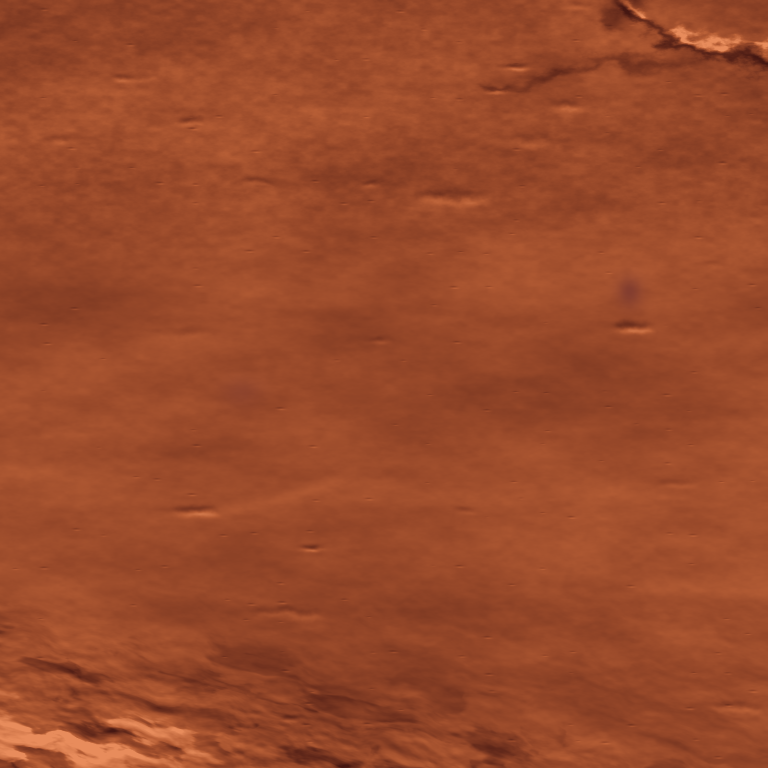
A Shadertoy shader for this texture:

```glsl
const vec3 SHADOW = vec3(0.27, 0.09, 0.07);
const vec3 SOIL = vec3(0.59, 0.28, 0.16);
const vec3 SAND = vec3(0.72, 0.37, 0.21);
const vec3 GLINT = vec3(0.91, 0.55, 0.36);
const vec3 DUSK = vec3(0.46, 0.21, 0.19);
const float BASE_TONE = 0.01;
const float BROAD_AMOUNT = 0.23;
const float STREAK_AMOUNT = 0.12;
const float GRAIN_AMOUNT = 0.13;
const float RELIEF_AMOUNT = 0.62;
const float SPECK_SHARE = 0.16;
const int PIT_COUNT = 24;

float hash(vec2 p) {
    vec3 q = fract(vec3(p.xyx) * 0.1031);
    q += dot(q, q.yzx + 33.33);
    return fract((q.x + q.y) * q.z);
}

float noise(vec2 p) {
    vec2 i = floor(p), f = fract(p);
    f = f * f * f * (f * (f * 6.0 - 15.0) + 10.0);
    return mix(mix(hash(i), hash(i + vec2(1, 0)), f.x),
               mix(hash(i + vec2(0, 1)), hash(i + vec2(1, 1)), f.x), f.y);
}

float fbm(vec2 p) {
    float sum = 0.0, amp = 0.5;
    for (int i = 0; i < 5; i++) {
        sum += amp * noise(p);
        p = mat2(1.9, 0.25, -0.25, 1.9) * p + 17.3;
        amp *= 0.5;
    }
    return sum / 0.97;
}

float bell(float d, float width) {
    d /= width;
    return exp(-d * d);
}

float blob(vec2 p, vec2 center, vec2 size) {
    vec2 q = (p - center) / size;
    return exp(-dot(q, q));
}

// Dark upper wall over a lit lower lip
float pit(vec2 q) {
    return blob(q, vec2(0.2, -0.6), vec2(0.85, 0.5))
         - blob(q, vec2(-0.1, 0.4), vec2(0.85, 0.55));
}

// Scattered flattened pits
float pits(vec2 p) {
    float tone = 0.0;
    vec2 wobble = vec2(fbm(p * 30.0), fbm(p * 30.0 + 41.0)) - 0.5;
    for (int i = 0; i < PIT_COUNT; i++) {
        float id = float(i);
        vec2 center = vec2(hash(vec2(id, 3.7)), hash(vec2(id, 9.2)));
        float size = mix(0.012, 0.05, pow(hash(vec2(id, 5.1)), 2.0));
        float depth = mix(0.05, 0.2, pow(hash(vec2(id, 7.4)), 1.5));
        vec2 q = (p - center) / vec2(size, size * 0.17 + 0.003);
        tone += depth * pit(q + wobble * 1.6);
    }
    return tone;
}

// Tiny pits, at most one per grid cell
float specks(vec2 p) {
    vec2 grid = p * vec2(26.0, 44.0);
    vec2 cell = floor(grid);
    float size = mix(0.5, 1.0, hash(cell + 2.3));
    vec2 center = 0.3 + 0.4 * vec2(hash(cell + 7.1), hash(cell + 13.9));
    vec2 q = (fract(grid) - center) / (vec2(0.16, 0.1) * size);
    return 0.09 * step(hash(cell + 29.0), SPECK_SHARE) * size * pit(q);
}

// Broken, eroded ledges sloping down to the right in the lower left
float ledges(vec2 p) {
    float rough = smoothstep(0.0, 0.2, 0.29 - 0.22 * p.x - p.y);
    vec2 q = vec2(p.x, p.y + 0.22 * p.x);
    q += 0.012 * (vec2(noise(p * 24.0), noise(p * 24.0 + 50.0)) - 0.5);
    vec2 scale = vec2(15.0, 42.0);
    float height = fbm(q * scale);
    float slope = height - fbm((q + vec2(0.002, 0.006)) * scale);
    float patches = smoothstep(0.56, 0.68, fbm(q * vec2(9.0, 28.0) + 60.0));
    float crack = bell(fbm(q * vec2(6.0, 20.0) + 23.0) - 0.5, 0.035);
    float breaks = smoothstep(0.5, 0.62, fbm(q * vec2(22.0, 40.0) + 8.0));
    float plain = 0.06 + 0.2 * smoothstep(0.3, 0.1, p.y);
    float corner = blob(p, vec2(0.09, 0.03), vec2(0.18, 0.045));
    return slope * RELIEF_AMOUNT * max(rough, plain)
         - rough * (0.19 * patches + 0.13 * crack * breaks)
         + corner * 0.3 * smoothstep(0.5, 0.62, height);
}

// Broken escarpment with a softer arm in the upper right
float escarpment(vec2 p) {
    float jag = (fbm(p * vec2(34.0, 60.0)) - 0.5) * 0.05;
    float crest = p.y - 0.91 - 0.09 * exp(-(p.x - 0.80) * 12.0) + jag;
    float arm = p.y - mix(0.885, 0.918, smoothstep(0.63, 0.8, p.x)) + jag * 0.6;
    float crestSpan = smoothstep(0.78, 0.83, p.x);
    float armSpan = smoothstep(0.60, 0.72, p.x) * smoothstep(0.95, 0.85, p.x);
    float lit = smoothstep(0.36, 0.6, fbm(p * vec2(28.0, 44.0) + 71.0));
    float tone = crestSpan * (0.32 * lit * bell(crest - 0.016, 0.009)
                            - 0.27 * bell(crest, 0.01));
    tone -= armSpan * 0.15 * bell(arm, 0.008);
    tone -= 0.08 * blob(p, vec2(0.72, 0.915), vec2(0.04, 0.025));
    tone -= 0.22 * blob(p, vec2(0.81, 0.99) + jag, vec2(0.022, 0.02));
    tone += 0.15 * pit((p - vec2(0.645, 0.885) + jag * 0.3) / vec2(0.02, 0.006));
    return tone + 0.07 * blob(p, vec2(0.75, 0.94), vec2(0.28, 0.07));
}

vec3 toneColor(float tone) {
    vec3 color = mix(SOIL, SHADOW, clamp(-tone / 0.32, 0.0, 1.0));
    color = mix(color, SAND, clamp(tone / 0.13, 0.0, 1.0));
    return mix(color, GLINT, clamp((tone - 0.13) / 0.18, 0.0, 1.0));
}

void mainImage(out vec4 fragColor, in vec2 fragCoord) {
    vec2 p = fragCoord / iResolution.xy;

    // Soft dust drifts and fine grain
    float tone = BASE_TONE;
    tone += BROAD_AMOUNT * (fbm(p * vec2(2.6, 6.0) + 5.0) - 0.5);
    tone += STREAK_AMOUNT * (fbm(p * vec2(9.0, 34.0) + 31.0) - 0.5);
    float grainy = 0.4 + 0.6 * smoothstep(0.6, 0.8, p.y);
    tone += GRAIN_AMOUNT * grainy * (fbm(p * vec2(65.0, 125.0)) - 0.5);
    tone += 0.04 * blob(p, vec2(0.1, 0.47), vec2(0.45, 0.14));
    tone -= 0.06 * blob(p, vec2(0.45, 0.78), vec2(0.2, 0.035));

    // Pale curved dune
    float dune = p.y - 0.315 - 0.5 * (p.x - 0.1) * (p.x - 0.1);
    float duneSpan = smoothstep(0.1, 0.38, p.x) * smoothstep(0.47, 0.42, p.x);
    tone += 0.06 * duneSpan * bell(dune, 0.009);

    tone += pits(p) + specks(p) + ledges(p) + escarpment(p);
    vec3 color = toneColor(tone);

    // Violet dust smudges
    float smudge = blob(p, vec2(0.82, 0.62), vec2(0.016, 0.02))
                 + 0.5 * blob(p, vec2(0.315, 0.49), vec2(0.025, 0.018));
    fragColor = vec4(mix(color, DUSK, 0.65 * smudge), 1.0);
}
```
